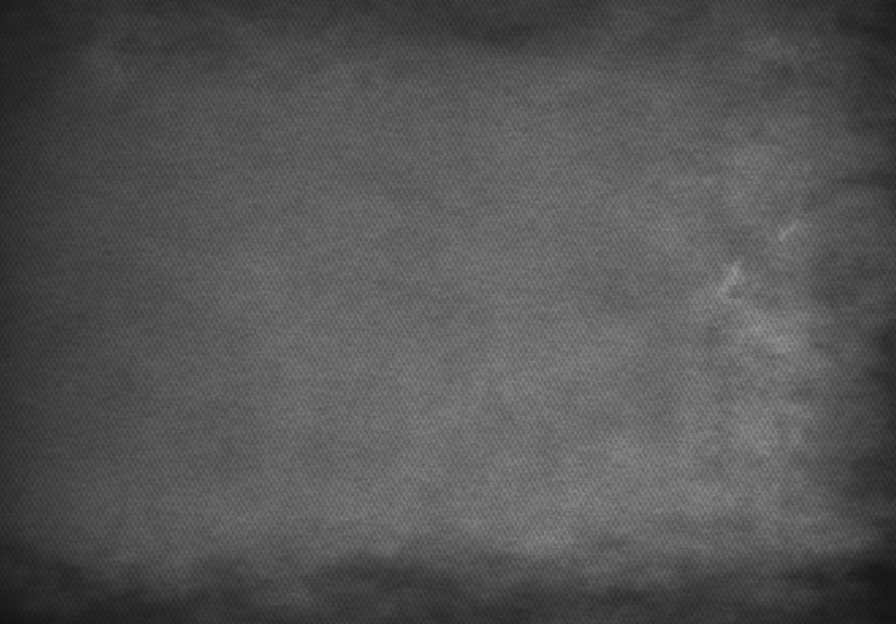
Reproduce this texture procedurally as a Shadertoy shader.

```glsl
float hash(vec2 p) {
    vec3 q = fract(vec3(p.xyx) * 0.1031);
    q += dot(q, q.yzx + 33.33);
    return fract((q.x + q.y) * q.z);
}

float valueNoise(vec2 p) {
    vec2 cell = floor(p);
    vec2 f = fract(p);
    f = f * f * (3.0 - 2.0 * f);
    float low = mix(hash(cell), hash(cell + vec2(1, 0)), f.x);
    float high = mix(hash(cell + vec2(0, 1)), hash(cell + vec2(1, 1)), f.x);
    return mix(low, high, f.y);
}

// Layered noise, centred on zero; gain sets the roughness
float fbm(vec2 p, int octaves, float gain) {
    float sum = 0.0;
    float amplitude = 0.5;
    for (int i = 0; i < octaves; i++) {
        sum += amplitude * (valueNoise(p) - 0.5);
        p = mat2(1.6, 1.2, -1.2, 1.6) * p + 17.3;
        amplitude *= gain;
    }
    return sum;
}

// Soft elliptical patch
float blot(vec2 p, vec2 centre, vec2 radius) {
    vec2 d = (p - centre) / radius;
    return exp(-dot(d, d));
}

float segmentDistance(vec2 p, vec2 a, vec2 b) {
    vec2 ab = b - a;
    float t = clamp(dot(p - a, ab) / dot(ab, ab), 0.0, 1.0);
    return length(p - a - ab * t);
}

// Uneven burn along the four edges
float edgeShade(vec2 uv, float wobble) {
    float left = 1.0 - 0.59 * exp(-4.2 * uv.x);
    float rightGap = max(1.0 - uv.x + 0.08 * wobble, 0.0);
    float right = 1.0 - 0.56 * exp(-10.0 * rightGap);
    float bottom = mix(0.43, 1.0, smoothstep(-0.03, 0.20, uv.y + 0.13 * wobble));
    float topGap = max(1.0 - uv.y + 0.05 * wobble, 0.0);
    float top = 1.0 - 0.45 * exp(-5.5 * topGap);
    return left * right * bottom * top;
}

// Staggered threads, faded out when too fine for the canvas
float weave(vec2 p, vec2 frequency, float pixel) {
    vec2 q = p * frequency * 6.28318;
    float threads = cos(q.x + 0.5 * q.y) * 0.6 + cos(q.x - 0.5 * q.y) * 0.4;
    float visible = 1.0 - smoothstep(0.35, 0.6, pixel * frequency.x);
    return threads * visible;
}

void mainImage(out vec4 fragColor, in vec2 fragCoord) {
    vec2 uv = fragCoord / iResolution.xy;
    vec2 p = fragCoord / iResolution.y;
    float pixel = 1.0 / iResolution.y;

    // Worn cloth and its burnt border
    float cloud = fbm(p * 4.5 + 3.0, 6, 0.55);
    float streak = fbm(p * vec2(11.0, 24.0) + 41.0, 5, 0.62);
    float grime = fbm(p * 15.0 + 9.0, 5, 0.68);
    float shade = 0.468 * edgeShade(uv, cloud + 0.5 * streak);

    // Mottling grows rougher towards the border and the right side
    float border = 1.0 - smoothstep(0.0, 0.22, min(uv.y, 1.0 - uv.y));
    float rough = max(border, smoothstep(0.62, 0.9, uv.x));
    shade *= 1.0 + 0.10 * cloud + mix(0.08, 0.20, rough) * streak;
    shade *= 1.0 + mix(0.11, 0.26, rough) * grime;

    // Dark stains, torn up by the grime
    float ragged = max(1.0 + 3.0 * grime, 0.0);
    float stain = 0.11 * blot(uv, vec2(0.505, 0.485), vec2(0.04, 0.05));
    stain += 0.09 * blot(uv, vec2(0.61, 0.27), vec2(0.02, 0.06));
    stain += 0.08 * blot(uv, vec2(0.25, 0.28), vec2(0.05, 0.06));
    stain += 0.11 * blot(uv, vec2(0.74, 0.40), vec2(0.02, 0.13));
    stain += 0.13 * blot(uv, vec2(0.70, 0.54), vec2(0.05, 0.05));
    stain += 0.16 * blot(uv, vec2(0.50, 0.05), vec2(0.12, 0.05));
    stain += 0.18 * blot(uv, vec2(0.55, 0.95), vec2(0.12, 0.04));
    stain += 0.22 * blot(uv, vec2(0.96, 0.27), vec2(0.05, 0.09));
    shade *= 1.0 - stain * ragged;

    // Pale rubbed areas
    float rub = 0.09 * blot(uv, vec2(0.84, 0.36), vec2(0.08, 0.17));
    rub += 0.14 * blot(uv, vec2(0.12, 0.92), vec2(0.03, 0.04));
    rub += 0.22 * blot(uv, vec2(0.875, 0.925), vec2(0.03, 0.04));
    rub += 0.05 * blot(uv, vec2(0.56, 0.25), vec2(0.14, 0.16));
    shade *= 1.0 + rub * ragged;

    // Broken diagonal scuffs
    vec2 bent = uv + 0.025 * vec2(grime, streak);
    float upper = segmentDistance(bent, vec2(0.855, 0.595), vec2(0.895, 0.655));
    float lower = segmentDistance(bent, vec2(0.82, 0.52), vec2(0.833, 0.62));
    float scuff = exp(-min(upper, lower) * 150.0);
    shade += 0.11 * scuff * smoothstep(-0.2, 0.15, grime + streak);

    // Fabric threads and fine grain
    float fibre = valueNoise(p * vec2(75.0, 250.0)) - 0.5;
    float grain = valueNoise(p * 340.0 + 5.0) - 0.5;
    float threads = weave(p, vec2(115.0, 130.0), pixel);
    shade *= 1.0 + 0.085 * threads + 0.10 * fibre + 0.13 * grain;

    fragColor = vec4(vec3(clamp(shade, 0.0, 1.0)), 1.0);
}
```
